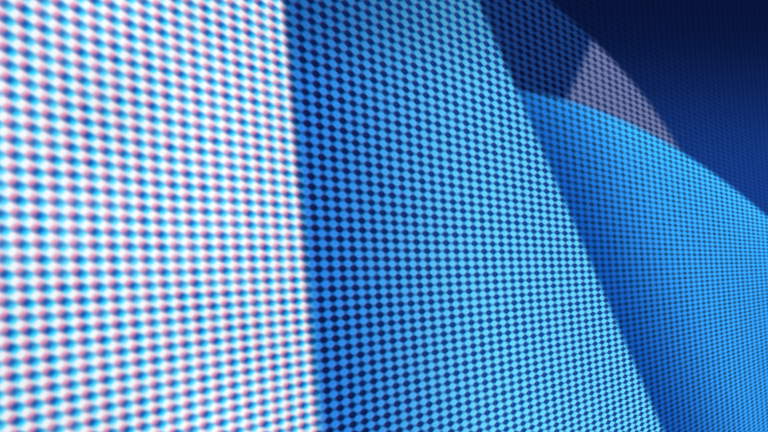
A WebGL 1 fragment shader for this pattern:

```glsl
precision highp float;
// Folded panels of printed dots seen at a slant: white, blue and navy sheets.
// A converging grid carries soft dots whose red ink is offset from the rest;
// curved edges split the sheets, each with its own shading and blur.
uniform vec2 u_resolution;

float hash(vec2 p) {
  return fract(sin(dot(p, vec2(41.3, 289.1))) * 4375.85);
}

float noise(vec2 p) {
  vec2 i = floor(p), f = fract(p);
  f = f * f * (3.0 - 2.0 * f);
  return mix(mix(hash(i), hash(i + vec2(1.0, 0.0)), f.x),
             mix(hash(i + vec2(0.0, 1.0)), hash(i + 1.0), f.x), f.y);
}

// Grid whose columns and rows tighten towards the right.
vec2 slantedGrid(vec2 p) {
  float x = p.x + 0.075 * (p.y - 0.5);
  return vec2(72.5 * x / (3.36 - x), 66.0 * (p.y - 0.4) / (2.3 - p.x));
}

// Broad soft dot that runs into its neighbours, with slightly uneven ink.
float inkDot(vec2 g) {
  vec2 wave = cos(6.28318 * g);
  float ink = smoothstep(0.2, 0.98, 0.5 + 0.25 * (wave.x + wave.y));
  return ink * (0.88 + 0.24 * noise(g));
}

// Blurred step across an edge.
float beyond(float distanceToEdge, float blur) {
  return smoothstep(-blur, blur, distanceToEdge);
}

void main() {
  vec2 p = gl_FragCoord.xy / u_resolution.y;
  float down = 1.0 - p.y;
  vec2 grid = slantedGrid(p) + 0.12 * (noise(p * 5.0) - 0.5);

  // Dots fade to their mean tone where the rows become too fine to resolve.
  float rowPixels = (2.3 - p.x) / 66.0 * u_resolution.y;
  float detail = smoothstep(1.6, 4.2, rowPixels);
  float redInk = mix(0.4, inkDot(grid - vec2(0.13, -0.06)), detail);
  float coolInk = mix(0.4, inkDot(grid + vec2(0.13, -0.08)), detail);
  float darkInk = mix(0.4, inkDot(grid), detail);

  // Signed distances to the folds.
  float whiteEdge = p.x - 0.658 - 0.083 * down;
  float blueEdge = p.x - 1.106 - 0.43 * down;
  float d = p.x - 1.2;
  float crest = down - 0.21 - 0.13 * d - 0.65 * d * d;
  float navyEdge = p.x - 1.27 - 1.2 * down + 0.95 * down * down;
  float wedgeEdge = p.x - 1.37 + 0.42 * (down - 0.093);

  // White sheet with cyan and rose fringes.
  vec3 white = vec3(0.96, 0.98, 1.0) * (0.96 + 0.06 * noise(p * 4.0));
  white -= vec3(0.72, 0.14, 0.0) * redInk;
  white -= vec3(0.08, 0.42, 0.27) * coolInk;

  // Middle sheet brightens from the shaded fold towards the far one.
  float lit = smoothstep(0.0, 0.46, whiteEdge) * (0.75 + 0.25 * down);
  vec3 blue = mix(vec3(0.17, 0.52, 0.9), vec3(0.44, 0.87, 1.0), lit);
  blue *= mix(0.82, 1.0, smoothstep(0.0, 0.22, down));
  vec3 blueInk = mix(vec3(0.04, 0.11, 0.33), vec3(0.09, 0.34, 0.68), lit * 0.8);
  blue = mix(blue, blueInk, clamp(darkInk * 1.1, 0.0, 1.0));
  blue.r += 0.12 * (coolInk - redInk);

  // Far sheet, shaded beside the fold and glowing along its crest.
  float farLight = smoothstep(-0.02, 0.24, blueEdge);
  vec3 far = mix(vec3(0.06, 0.3, 0.66), vec3(0.18, 0.58, 0.92), farLight);
  far += vec3(0.05, 0.12, 0.1) * exp(-9.0 * max(crest, 0.0));
  far *= 1.12 - 0.5 * darkInk;

  // Sheets above the crest: dotted navy, mauve wedge and deep navy.
  vec3 upper = mix(vec3(0.09, 0.24, 0.5), vec3(0.03, 0.08, 0.24), darkInk);
  vec3 mauve = mix(vec3(0.45, 0.49, 0.66), vec3(0.17, 0.24, 0.45), darkInk);
  upper = mix(upper, mauve, beyond(wedgeEdge, 0.014));
  vec3 deep = mix(vec3(0.03, 0.08, 0.24), vec3(0.08, 0.24, 0.56),
                  smoothstep(0.0, 0.45, down));
  deep *= 1.04 - 0.2 * darkInk;
  upper = mix(upper, deep, beyond(navyEdge, 0.012));

  // Lay the sheets over one another.
  vec3 color = mix(upper, far, beyond(crest, 0.009));
  color = mix(blue, color, beyond(blueEdge, 0.01));
  color = mix(white, color, beyond(whiteEdge, 0.014));
  gl_FragColor = vec4(clamp(color, 0.0, 1.0), 1.0);
}
```
